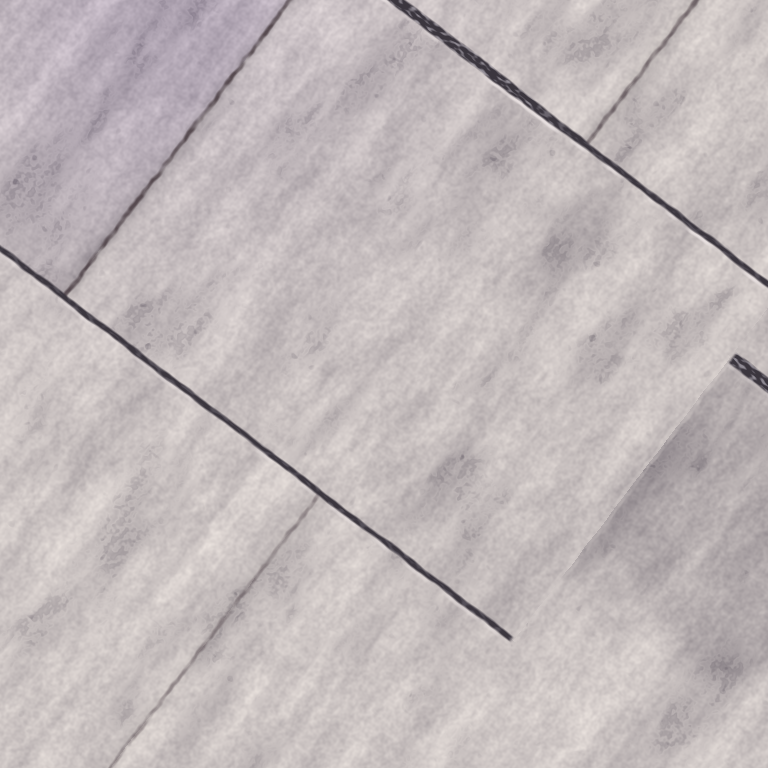
A Shadertoy shader for this texture:

```glsl
#define LIGHT_STONE vec3(0.885, 0.855, 0.840)
#define DARK_STONE vec3(0.465, 0.435, 0.465)
#define JOINT_COLOR vec3(0.230, 0.210, 0.245)
#define SEAM_COLOR vec3(0.400, 0.345, 0.370)
#define VIOLET_TINT vec3(0.975, 0.955, 1.030)
#define ALONG vec2(0.795, -0.607)
#define TILE_LENGTH 0.737
#define BOND_SHIFT 0.42
#define LOWER_JOINT 0.538
#define STEPPED_JOINT 1.003
#define UPPER_JOINT 1.108
#define STEP_AT 0.431

vec2 gradient(vec2 cell) {
    vec3 h = fract(cell.xyx * vec3(0.1031, 0.1030, 0.0973));
    h += dot(h, h.yzx + 33.33);
    float angle = 6.2832 * fract((h.x + h.y) * h.z);
    return vec2(cos(angle), sin(angle));
}

float noise(vec2 p) {
    vec2 i = floor(p), f = p - i;
    vec2 w = f * f * f * (f * (f * 6.0 - 15.0) + 10.0);
    vec2 e = vec2(0.0, 1.0);
    float low = mix(dot(gradient(i), f), dot(gradient(i + e.yx), f - e.yx), w.x);
    float high = mix(dot(gradient(i + e), f - e), dot(gradient(i + 1.0), f - 1.0), w.x);
    return mix(low, high, w.y);
}

float fbm(vec2 p) {
    float sum = 0.0, amplitude = 1.0;
    for (int i = 0; i < 4; i++) {
        sum += amplitude * noise(p);
        p = mat2(1.6, 1.2, -1.2, 1.6) * p + 7.3;
        amplitude *= 0.6;
    }
    return sum;
}

// Soft-edged band around distance zero
float band(float d, float halfWidth) {
    float blur = 0.8 / iResolution.y + 0.0008;
    return 1.0 - smoothstep(halfWidth - blur, halfWidth + blur, abs(d));
}

// Streaked, speckled stone tone from 0 (dark) to 1 (light)
float stoneTone(vec2 q, vec2 tile) {
    vec2 s = q + tile * vec2(3.7, 5.3);
    float streak = fbm(s * vec2(17.0, 2.4));
    float mottle = fbm(s * vec2(30.0, 17.0) + 4.0);
    float grain = noise(q * vec2(120.0, 95.0)) + 0.8 * noise(q * 200.0 + 9.0);
    // Dark veins along the middle tile, patches elsewhere
    float vein = cos(6.2832 * (q.x - 0.03 + 0.05 * noise(q * 5.0)) / 0.21);
    vein *= smoothstep(0.50, 0.62, q.y) * (1.0 - smoothstep(0.88, 1.02, q.y));
    float patches = fbm(s * vec2(11.0, 4.5) + 11.0) + 0.28 * vein;
    float stain = smoothstep(0.0, 0.7, patches + 0.35 * mottle);
    float speckle = smoothstep(-0.05, 0.35, 0.55 * grain + 0.5 * mottle);
    float flecks = smoothstep(0.42, 0.58, noise(q * 75.0 + 3.0) + 0.12 * mottle);
    return 0.80 + 0.21 * streak + 0.14 * mottle + 0.13 * grain
         - stain * (0.13 + 0.28 * speckle) - 0.17 * flecks * (0.4 + stain);
}

void mainImage(out vec4 fragColor, in vec2 fragCoord) {
    vec2 p = fragCoord / iResolution.y;
    vec2 q = vec2(dot(p, ALONG), dot(p, vec2(-ALONG.y, ALONG.x)));
    q += 0.0018 * vec2(noise(p * 26.0), noise(p * 22.0 + 5.0));

    // Staggered rows; the lower row steps up beyond the short edge
    float stepped = step(STEP_AT, q.x);
    float lower = mix(LOWER_JOINT, STEPPED_JOINT, stepped);
    float row = q.y < lower ? -1.0 : q.y < UPPER_JOINT ? 0.0 : 1.0;
    float x = (q.x - STEP_AT + TILE_LENGTH - BOND_SHIFT * abs(row)) / TILE_LENGTH;
    vec2 tile = vec2(floor(x), row);

    // Stone colour with shade varying by tile
    float tone = stoneTone(q, tile) + 0.03 * gradient(tile + 2.0).x;
    float slab = smoothstep(0.58, 0.74, q.y + 0.06 * fbm(q * 9.0));
    tone -= 0.25 * stepped * slab * step(row, -0.5);
    vec2 toViolet = p - vec2(0.24, 1.0);
    float violet = exp(-8.0 * dot(toViolet, toViolet));
    violet *= row == 0.0 && x < 0.0 ? 1.0 : 0.45;
    tone -= 0.15 * violet;
    vec3 color = mix(DARK_STONE, LIGHT_STONE, clamp(tone, 0.0, 1.08));
    color *= mix(vec3(1.0), VIOLET_TINT, violet);

    // Thin, worn seams across the rows, pale at the stepped edge
    float seam = (fract(x + 0.5) - 0.5) * TILE_LENGTH;
    seam += 0.0022 * noise(q * 75.0);
    float wear = clamp(0.75 + 0.9 * noise(q * 45.0) + 0.5 * noise(q * 110.0), 0.0, 1.0);
    float strength = row > 0.5 ? 0.75 : row < -0.5 ? 0.50 : 1.0;
    strength *= row == 0.0 ? 1.0 - step(0.5, x) : 1.0;
    color = mix(color, SEAM_COLOR, band(seam, 0.0026) * strength * wear);
    color *= 1.0 - 0.16 * strength * exp(-abs(seam) * 150.0);
    float stepSeam = band(q.x - STEP_AT + 0.003 * noise(q * 60.0), 0.0045)
                   * step(LOWER_JOINT, q.y) * step(q.y, STEPPED_JOINT);
    color = mix(color, LIGHT_STONE, 0.35 * stepSeam * wear);

    // Open joints along the rows, with grit inside and a chipped pale lip
    bool nearLower = abs(q.y - lower) < abs(q.y - UPPER_JOINT);
    float joint = q.y - (nearLower ? lower : UPPER_JOINT);
    float halfWidth = nearLower ? mix(0.0035, 0.0080, stepped)
                                : mix(0.0070, 0.0036, smoothstep(-0.05, 0.16, q.x));
    halfWidth += 0.0012 * noise(q * 55.0);
    float taper = nearLower ? smoothstep(0.0, 0.006, abs(q.x - STEP_AT)) : 1.0;
    float lip = band(joint + halfWidth + 0.0024, 0.0022) * taper;
    float chips = smoothstep(-0.3, 0.3, noise(q * vec2(28.0, 8.0)));
    color = mix(color, vec3(0.92, 0.89, 0.89), lip * chips * (nearLower ? 0.5 : 0.9));
    float grit = smoothstep(-0.1, 0.5, noise(q * vec2(90.0, 240.0)));
    vec3 gap = JOINT_COLOR + grit * mix(0.10, 0.34, smoothstep(0.004, 0.007, halfWidth));
    color = mix(color, gap, band(joint, halfWidth) * taper);

    fragColor = vec4(clamp(color, 0.0, 1.0), 1.0);
}
```
